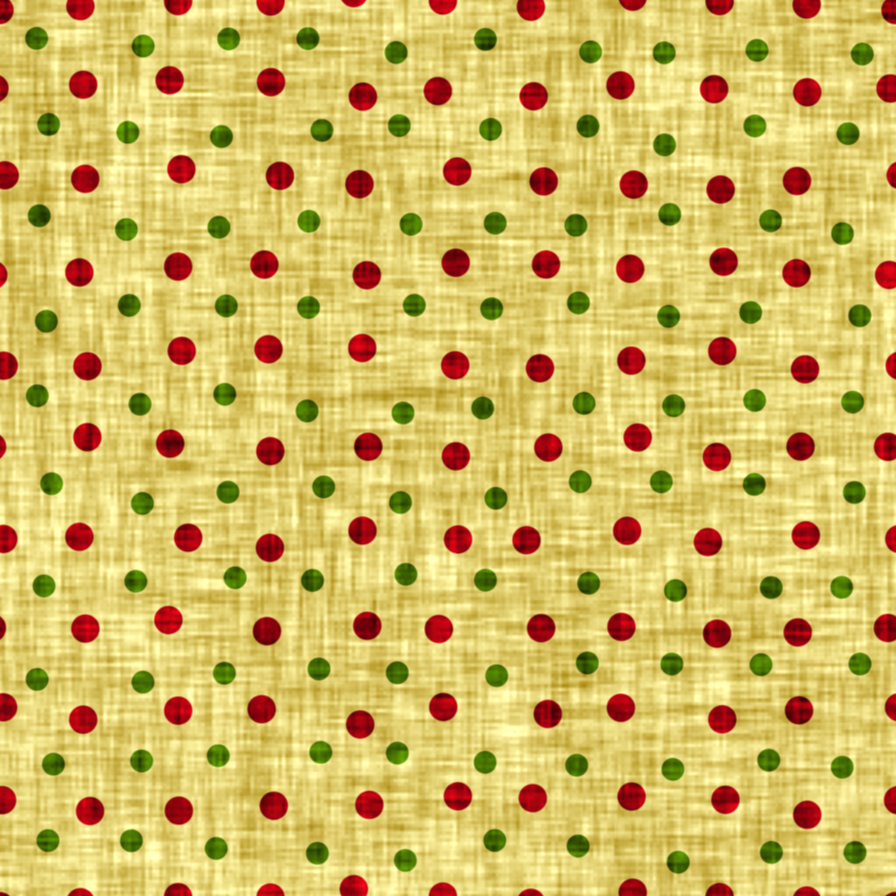
A Shadertoy shader for this pattern:

```glsl
// Jittered red and green polka dots on yellow woven linen, tiling seamlessly.

const float REPEATS = 10.0;          // dots of each colour, across and down
const float RED_RADIUS = 0.158;      // in units of one repeat
const float GREEN_RADIUS = 0.127;
const float JITTER = 0.125;          // largest shift of a dot in its repeat
const float EDGE_SOFTNESS = 0.008;
const vec3 LINEN = vec3(0.89, 0.82, 0.45);
const vec3 LINEN_RANGE = vec3(0.22, 0.28, 0.38);
const vec3 RED = vec3(0.60, 0.01, 0.055);
const vec3 GREEN = vec3(0.265, 0.42, 0.01);
const float DOT_WEAVE = 0.75;        // weave contrast on the dots

float hash(vec2 p, float seed) {
    vec3 q = fract(vec3(p.xyx + seed * 7.31) * vec3(0.1031, 0.1030, 0.0973));
    q += dot(q, q.yzx + 33.33);
    return fract((q.x + q.y) * q.z);
}

// Value noise in -0.5..0.5 that wraps after a whole number of cells
float wrapNoise(vec2 uv, vec2 cells, float seed) {
    vec2 p = uv * cells;
    vec2 i = floor(p);
    vec2 f = smoothstep(0.0, 1.0, p - i);
    vec2 a = mod(i, cells);
    vec2 b = mod(i + 1.0, cells);
    float low = mix(hash(a, seed), hash(vec2(b.x, a.y), seed), f.x);
    float high = mix(hash(vec2(a.x, b.y), seed), hash(b, seed), f.x);
    return mix(low, high, f.y) - 0.5;
}

// Threads running along x: fine fibres, slubs and long faint bands
float threads(vec2 uv, float seed) {
    float fine = wrapNoise(uv, vec2(40.0, 256.0), seed);
    float slub = wrapNoise(uv, vec2(14.0, 170.0), seed + 1.0);
    float band = wrapNoise(uv, vec2(5.0, 64.0), seed + 2.0);
    return 0.55 * fine + 0.50 * slub + 0.25 * band;
}

// Crossed threads, fading in and out over broad patches
float weave(vec2 uv) {
    float patchiness = wrapNoise(uv, vec2(9.0), 11.0);
    float weft = threads(uv, 1.0) * (1.0 + 0.7 * patchiness);
    float warp = threads(uv.yx, 5.0) * (1.0 - 0.7 * patchiness);
    float grain = wrapNoise(uv, vec2(256.0), 12.0);
    float blotch = wrapNoise(uv, vec2(6.0), 13.0);
    return weft + warp + 0.22 * grain + 0.14 * blotch;
}

// Coverage of one dot per repeat, each shifted at random
float dots(vec2 p, float radius, float seed, float blur) {
    vec2 id = floor(p + 0.5);
    vec2 cell = mod(id, REPEATS);
    vec2 shift = vec2(hash(cell, seed), hash(cell, seed + 1.0)) * 2.0 - 1.0;
    float d = length(p - id - JITTER * shift) - radius;
    return 1.0 - smoothstep(-blur, blur, d);
}

void mainImage(out vec4 fragColor, in vec2 fragCoord) {
    vec2 uv = fragCoord / iResolution.xy;
    vec2 p = uv * REPEATS;
    float blur = EDGE_SOFTNESS + 0.7 * REPEATS / iResolution.y;
    float cloth = weave(uv);

    // Linen ground
    vec3 color = LINEN + LINEN_RANGE * cloth;

    // Printed dots, green ones midway between the red
    float ink = 1.0 + DOT_WEAVE * cloth;
    color = mix(color, RED * ink, dots(p, RED_RADIUS, 21.0, blur));
    color = mix(color, GREEN * ink, dots(p - 0.5, GREEN_RADIUS, 31.0, blur));

    fragColor = vec4(clamp(color, 0.0, 1.0), 1.0);
}
```
